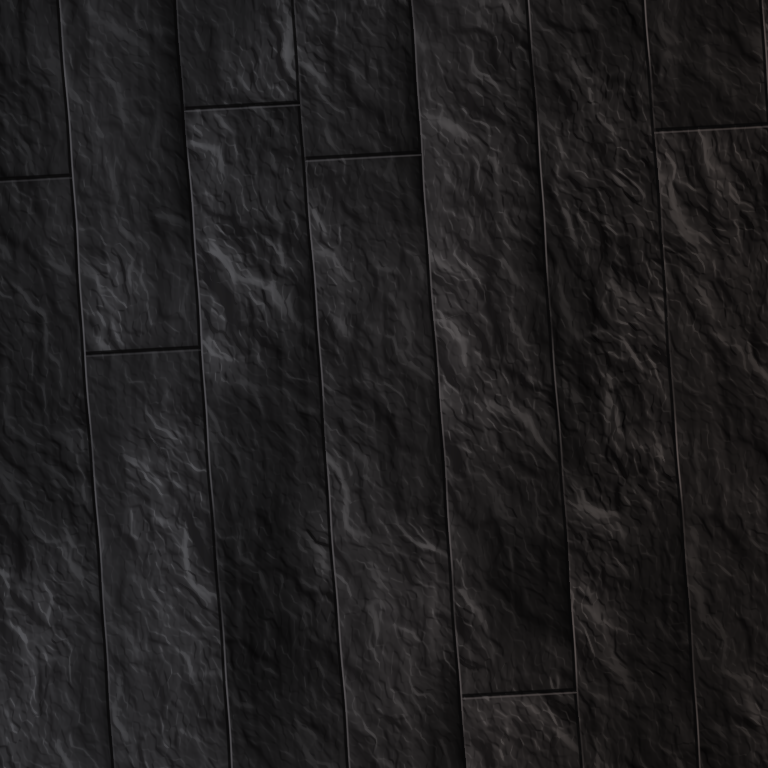
A three.js fragment shader for this texture:

```glsl
// Dark slate planks: seven leaning columns with staggered end joints and chipped relief.
varying vec2 vUv;

const float PLANK_WIDTH = 0.1525;
const float FIRST_SEAM = 0.149;
const float LEAN = 0.072;
const float JOINT_SLOPE = 0.055;
const vec4 JOINTS_LEFT = vec4(0.768, 0.544, 0.863, 0.798);
const vec3 JOINTS_RIGHT = vec3(0.098, 2.0, 0.835); // 2.0 lies off the canvas
const float GROOVE = 0.0036;
const float BEVEL = 0.0011;
const float SOFT = 0.0012;
const float RELIEF = 0.043;
const float RELIEF_STEP = 0.0022;
const float PATCH_CONTRAST = 0.6;
const float BROAD_CONTRAST = 0.45;
const vec2 LIGHT_DIR = vec2(0.72, 0.69);
const vec2 GRAIN_ACROSS = vec2(0.91, 0.41);
const float GRAIN_STRETCH = 0.68;
const vec3 SLATE = vec3(0.126, 0.122, 0.124);
const vec3 COOL = vec3(0.98, 1.0, 1.03);
const vec3 WARM = vec3(1.06, 0.98, 0.93);
const vec3 GROOVE_COLOR = vec3(0.028, 0.026, 0.027);
const vec3 BEVEL_COLOR = vec3(0.31, 0.3, 0.305);

vec3 hash3(vec2 p) {
  vec3 q = vec3(dot(p, vec2(127.1, 311.7)), dot(p, vec2(269.5, 183.3)), dot(p, vec2(419.2, 371.9)));
  return fract(sin(q) * 43758.55);
}

// Cellular plateaus whose heights blend across soft ledges.
float plateaus(vec2 p, float sharpness) {
  vec2 cell = floor(p);
  vec2 local = p - cell;
  float total = 0.0;
  float weight = 0.0001;
  for (int j = -1; j <= 1; j++) {
    for (int i = -1; i <= 1; i++) {
      vec2 offset = vec2(float(i), float(j));
      vec3 r = hash3(cell + offset);
      vec2 d = offset + r.xy - local;
      float w = exp(-sharpness * dot(d, d));
      total += w * r.z;
      weight += w;
    }
  }
  return total / weight;
}

// Flaked stone, stretched along the grain and gently bent by layered sines.
float stoneHeight(vec2 p) {
  vec2 q = vec2(dot(p, GRAIN_ACROSS), GRAIN_STRETCH * dot(p, vec2(-GRAIN_ACROSS.y, GRAIN_ACROSS.x)));
  q += 0.005 * sin(q.yx * vec2(47.0, 31.0) + vec2(1.3, 4.1));
  q += 0.0015 * sin(q.yx * vec2(139.0, 113.0) + 2.0);
  float height = 0.0;
  float frequency = 15.0;
  float gain = 0.68;
  for (int i = 0; i < 4; i++) {
    height += gain * plateaus(q * frequency + 17.3 * float(i), 8.0) / frequency;
    frequency *= 2.1;
    gain = 0.95 - 0.1 * float(i);
  }
  return height;
}

float line(float d, float halfWidth) {
  return 1.0 - smoothstep(halfWidth - SOFT, halfWidth + SOFT, abs(d));
}

void main() {
  vec2 p = vUv;

  // Plank layout
  float wobble = 0.0008 * sin(p.y * 13.0 + p.x * 9.0) + 0.0004 * sin(p.y * 47.0 + p.x * 30.0);
  float across = (p.x + LEAN * p.y - FIRST_SEAM + wobble) / PLANK_WIDTH;
  float column = floor(across);
  float seam = floor(across + 0.5);
  float seamDist = (across - seam) * PLANK_WIDTH; // negative left of the seam
  float rightDist = (1.0 - fract(across)) * PLANK_WIDTH;
  float joint = dot(JOINTS_LEFT, vec4(equal(vec4(column), vec4(-1.0, 0.0, 1.0, 2.0))))
              + dot(JOINTS_RIGHT, vec3(equal(vec3(column), vec3(3.0, 4.0, 5.0))));
  float jointDist = p.y - JOINT_SLOPE * (fract(across) - 0.5) * PLANK_WIDTH - joint;
  vec3 plank = hash3(vec2(column + 4.0, step(0.0, jointDist) + 7.0));

  // Relief lit from one side, rougher in some patches
  vec2 stone = p + floor(plank.xy * 20.0) * 0.37;
  float slope = (stoneHeight(stone + LIGHT_DIR * RELIEF_STEP) - stoneHeight(stone)) / RELIEF_STEP;
  float patchTone = plateaus(stone * vec2(9.0, 5.0), 4.0);
  float roughness = mix(0.55, 1.25, smoothstep(0.3, 0.75, patchTone));
  float relief = RELIEF * roughness * slope / (1.0 + 0.2 * abs(slope));
  relief += 0.03 * roughness * smoothstep(0.8, 1.7, slope);

  // Faint fibres along the plank
  float fibre = plateaus(vec2(across * 22.0 + 0.6 * sin(p.y * 17.0), p.y * 6.0), 5.0) - 0.5;

  // Broad tone, dimmer and warmer to the right
  float broad = plateaus(stone * vec2(5.0, 3.0) + 3.1, 5.0) - 0.5;
  float tone = mix(1.12, 0.8, smoothstep(0.3, 0.95, p.x));
  tone *= 0.9 + 0.18 * plank.z + PATCH_CONTRAST * (patchTone - 0.5) + BROAD_CONTRAST * broad + 0.25 * fibre;
  vec3 tint = mix(COOL, WARM, smoothstep(0.2, 1.0, p.x + 0.15 * (0.5 - p.y)));
  vec3 color = (SLATE * tone + clamp(relief, -0.06, 0.14)) * tint;

  // Shadow pooled beside the seams
  float pool = smoothstep(0.5, 0.8, plateaus(vec2(column * 3.7, p.y * 6.0), 5.0));
  color *= 1.0 - (0.2 + 0.5 * pool) * exp(-rightDist / mix(0.006, 0.022, pool));
  color *= 1.0 - 0.2 * exp(-abs(jointDist) / 0.006);

  // Grooves with a worn bright edge
  float wear = plateaus(vec2(seam * 5.3, p.y * 9.0), 5.0);
  float groove = line(seamDist + 0.5 * GROOVE, 0.5 * GROOVE);
  groove = max(groove, line(jointDist, 0.6 * GROOVE));
  color = mix(color, GROOVE_COLOR, 0.8 * groove);
  float seamEdge = line(seamDist - BEVEL, BEVEL) * mix(0.2, 1.0, smoothstep(0.15, 0.75, wear));
  float jointEdge = line(jointDist + 1.1 * GROOVE, BEVEL) * mix(0.2, 0.7, plank.x);
  color = mix(color, BEVEL_COLOR * tint, max(seamEdge, jointEdge));

  gl_FragColor = vec4(max(color, 0.0), 1.0);
}
```
